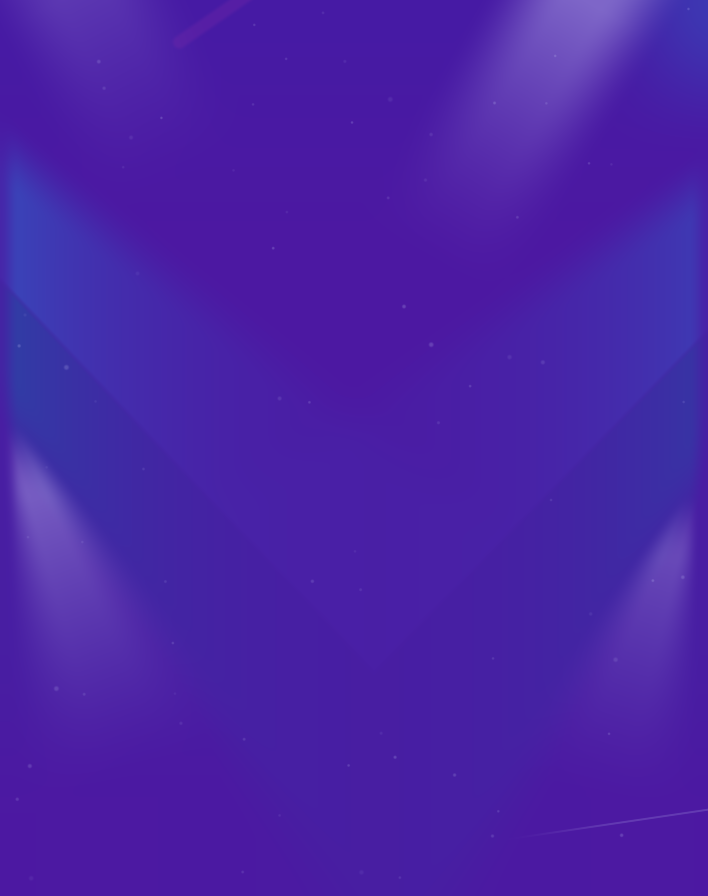
Write a WebGL 1 fragment shader that draws this background.

```glsl
precision highp float;
// Violet stage backdrop: blue side panels folded into a large V, four soft
// spotlights, a blue corner glow, faint streaks and scattered dust.
// Panels are signed distances to lines; spotlights are tapered, fading strips.
uniform vec2 u_resolution;

#define ASPECT 0.789
#define PANEL_REACH 0.16
#define PANEL_SOFT 0.06
#define CREASE_SOFT 0.004
#define RIGHT_GAIN 0.75
#define DUST_CELLS 24.0
#define DUST_SHARE 0.17
#define DUST_GAIN 0.24

const vec3 VIOLET = vec3(0.298, 0.095, 0.635);
const vec3 INDIGO = vec3(0.265, 0.105, 0.645);
const vec3 UPPER_BLUE = vec3(0.22, 0.28, 0.73);
const vec3 LOWER_BLUE = vec3(0.18, 0.25, 0.65);
const vec3 LIGHT = vec3(0.75, 0.75, 0.95);
const vec3 PINK = vec3(0.48, 0.16, 0.66);

float hash(vec2 c) {
  return fract(sin(dot(c, vec2(127.1, 311.7))) * 43758.55);
}

// Signed distance to the line a-b, positive above it when a is left of b.
float above(vec2 p, vec2 a, vec2 b) {
  vec2 d = normalize(b - a);
  return dot(p - a, vec2(-d.y, d.x));
}

float segment(vec2 p, vec2 a, vec2 b) {
  vec2 d = b - a;
  return length(p - a - d * clamp(dot(p - a, d) / dot(d, d), 0.0, 1.0));
}

// Spotlight with a starting half width, a spread and a reach.
float spotlight(vec2 p, vec2 origin, vec2 dir, float width, float spread, float reach) {
  vec2 d = normalize(dir);
  vec2 q = p - origin;
  float along = dot(q, d);
  float across = abs(q.x * d.y - q.y * d.x);
  float halfWidth = width + spread * max(along, 0.0);
  float strip = 1.0 - smoothstep(0.25, 1.35, across / halfWidth);
  return strip * pow(clamp(1.0 - along / reach, 0.0, 1.0), 1.5);
}

// One faint speck in some of the grid cells.
float dust(vec2 p) {
  vec2 cell = floor(p * DUST_CELLS);
  vec2 spot = 0.15 + 0.7 * vec2(hash(cell + 3.1), hash(cell + 7.7));
  float size = mix(0.0012, 0.0032, pow(hash(cell + 13.3), 3.0));
  float dist = length(fract(p * DUST_CELLS) - spot) / DUST_CELLS;
  float glow = 1.0 - smoothstep(0.3 * size, size + 0.001, dist);
  return glow * step(hash(cell), DUST_SHARE) * (0.3 + 0.7 * hash(cell + 5.9));
}

void main() {
  vec2 p = gl_FragCoord.xy / u_resolution * vec2(ASPECT, 1.0);
  float fromRight = ASPECT - p.x;
  float border = mix(0.3, 1.0, smoothstep(0.0, 0.022, min(p.x, fromRight)));

  // Base, cooler towards the top
  vec3 color = mix(VIOLET, INDIGO, 0.7 * smoothstep(0.7, 1.0, p.y));

  // Inside of the V, bounded by the two creases
  vec2 tip = vec2(0.417, 0.251);
  float creaseL = above(p, vec2(0.013, 0.674), tip);
  float creaseR = above(p, tip, vec2(0.755, 0.596));
  float inside = smoothstep(-CREASE_SOFT, CREASE_SOFT, min(creaseL, creaseR));

  // Upper panels, below their slanted top edges
  float leftFade = exp(-p.x / PANEL_REACH);
  float rightFade = RIGHT_GAIN * exp(-fromRight / PANEL_REACH);
  float topL = -above(p, vec2(0.007, 0.863), vec2(0.234, 0.6875));
  float topR = -above(p, vec2(0.573, 0.6875), vec2(0.768, 0.818));
  float upper = leftFade * smoothstep(-0.01, PANEL_SOFT, topL)
              + rightFade * smoothstep(-0.01, PANEL_SOFT, topR);
  color = mix(color, UPPER_BLUE, upper * inside * border);

  // Lower panels and the cool tint beneath the V
  float lowL = above(p, vec2(0.013, 0.518), vec2(0.26, 0.167));
  float lowR = above(p, vec2(0.612, 0.18), vec2(0.768, 0.44));
  float lower = leftFade * smoothstep(-0.04, 0.04, lowL)
              + rightFade * smoothstep(-0.04, 0.04, lowR);
  float tint = 0.14 * smoothstep(0.06, 0.3, p.y);
  color = mix(color, LOWER_BLUE, max(lower * border, tint) * (1.0 - inside));

  // Blue glow in the upper right corner
  float corner = smoothstep(0.66, 0.8, p.x) * smoothstep(0.82, 1.0, p.y);
  color = mix(color, UPPER_BLUE, 0.65 * corner);

  // Spotlights: two from the top, two from the sides
  float light = 0.46 * spotlight(p, vec2(0.651, 1.0), vec2(-0.51, -0.86), 0.075, 0.0, 0.34);
  light += 0.18 * spotlight(p, vec2(0.09, 1.01), vec2(0.45, -0.89), 0.08, 0.0, 0.24);
  float sideL = spotlight(p, vec2(0.01, 0.53), vec2(0.35, -0.94), 0.008, 0.25, 0.42);
  float sideR = spotlight(p, vec2(0.771, 0.45), vec2(-0.31, -0.95), 0.008, 0.24, 0.36);
  sideL *= smoothstep(0.53, 0.44, p.y) * 0.55;
  sideR *= smoothstep(0.45, 0.37, p.y) * 0.38;
  color = mix(color, LIGHT, light + (sideL + sideR) * border);

  // Pink dash and thin scratch
  float dash = segment(p, vec2(0.2, 0.953), vec2(0.275, 1.005));
  color = mix(color, PINK, 0.3 * (1.0 - smoothstep(0.004, 0.01, dash)));
  float scratch = segment(p, vec2(0.56, 0.0625), vec2(0.79, 0.0965));
  float scratchFade = 0.2 * smoothstep(0.56, 0.7, p.x);
  color = mix(color, LIGHT, scratchFade * (1.0 - smoothstep(0.0004, 0.0018, scratch)));

  color = mix(color, LIGHT, DUST_GAIN * dust(p));
  gl_FragColor = vec4(color, 1.0);
}
```
